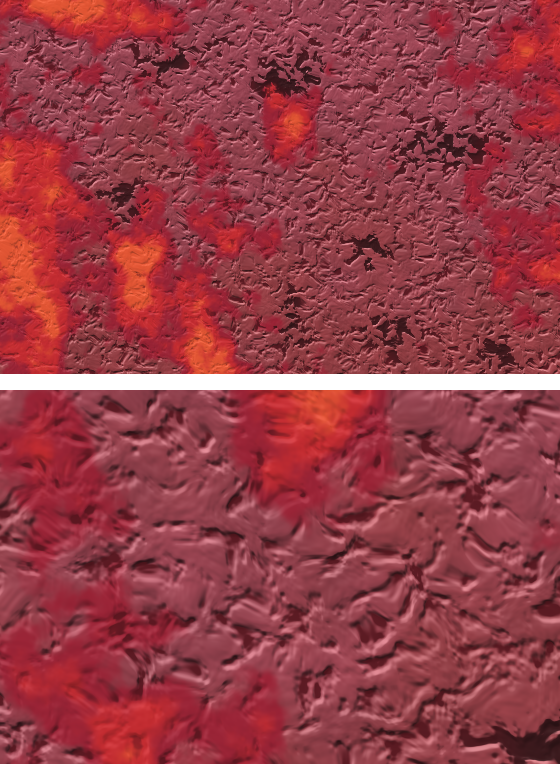
Top, the full canvas; bottom, a detail of the centre.
Reproduce this texture procedurally as a Shadertoy shader.

```glsl
// Weathered red paint: a pitted mauve skin over crimson, scarlet and orange layers.
// Noise-broken ellipses place the bare and the worn areas; a stepped noise
// height field, lit from above, gives the flakes their rims and shadows.

// Centre (xy) and radii (zw), in canvas heights
const vec4 BARE[8] = vec4[8](
    vec4(0.18, 1.00, 0.30, 0.10), vec4(1.49, 0.86, 0.15, 0.24),
    vec4(0.08, 0.26, 0.20, 0.38), vec4(0.40, 0.28, 0.07, 0.20),
    vec4(0.55, 0.10, 0.07, 0.18), vec4(0.65, 0.39, 0.08, 0.07),
    vec4(1.45, 0.30, 0.16, 0.18), vec4(0.79, 0.67, 0.08, 0.10));
const vec4 WORN[8] = vec4[8](
    vec4(1.24, 0.61, 0.30, 0.11), vec4(0.50, 0.84, 0.16, 0.08),
    vec4(0.78, 0.80, 0.14, 0.10), vec4(1.00, 0.32, 0.12, 0.14),
    vec4(0.77, 0.16, 0.09, 0.18), vec4(1.35, 0.04, 0.14, 0.09),
    vec4(0.32, 0.46, 0.09, 0.09), vec4(1.02, 0.10, 0.14, 0.08));

float hash(vec2 p) {
    vec3 q = fract(vec3(p.xyx) * 0.1031);
    q += dot(q, q.yzx + 33.33);
    return fract((q.x + q.y) * q.z);
}

float noise(vec2 p) {
    vec2 i = floor(p), f = fract(p);
    f = f * f * (3.0 - 2.0 * f);
    return mix(mix(hash(i), hash(i + vec2(1, 0)), f.x),
               mix(hash(i + vec2(0, 1)), hash(i + vec2(1, 1)), f.x), f.y);
}

float fbm(vec2 p) {
    float sum = 0.0, amp = 0.516;
    for (int i = 0; i < 5; i++) {
        sum += amp * noise(p);
        p = mat2(1.6, 1.2, -1.2, 1.6) * p + 17.3;
        amp *= 0.5;
    }
    return sum;
}

// 1 at the centre of the nearest ellipse, 0 on its rim, negative outside
float patches(vec2 p, vec4 spots[8]) {
    float best = -0.5;
    for (int i = 0; i < 8; i++)
        best = max(best, 1.0 - length((p - spots[i].xy) / spots[i].zw));
    return best;
}

// Fine grain of the paint skin, about 0..1
float grain(vec2 p) {
    vec2 q = p * vec2(62.0, 74.0) + 1.4 * vec2(noise(p * 34.0), noise(p * 34.0 + 40.0));
    return 0.58 * noise(q) + 0.29 * noise(q * 2.1 + 9.0) + 0.13 * noise(q * 4.3 + 23.0);
}

// Flat flakes with steep edges
float relief(vec2 p) {
    float n = grain(p);
    return 0.7 * smoothstep(0.28, 0.52, n) + 0.8 * n;
}

void mainImage(out vec4 fragColor, in vec2 fragCoord) {
    vec2 p = fragCoord / iResolution.y;
    vec2 warped = p + 0.12 * (vec2(fbm(p * 7.0), fbm(p * 7.0 + 50.0)) - 0.5);

    // How deep the upper coat has been stripped, with vertical streaks
    float bare = 0.85 * patches(warped, BARE)
               + 1.5 * (fbm(p * 15.0 + 3.0) - 0.5)
               + 1.1 * (fbm(p * vec2(9.0, 4.0) + 80.0) - 0.5);
    float crimson = smoothstep(-0.20, 0.08, bare);
    float scarlet = smoothstep(0.10, 0.42, bare);
    float orange = smoothstep(0.48, 0.80, bare);

    // Coats of paint, from the mauve skin down to the orange primer
    float tone = smoothstep(0.1, 0.9, p.y + 1.2 * (fbm(p * 5.0 + 30.0) - 0.5));
    vec3 color = mix(vec3(0.56, 0.235, 0.255), vec3(0.585, 0.26, 0.315), tone);
    color *= 0.88 + 0.24 * fbm(p * 24.0 + 11.0);
    color = mix(color, vec3(0.60, 0.125, 0.20), 0.9 * crimson);
    color = mix(color, vec3(0.76, 0.17, 0.19), scarlet);
    color = mix(color, vec3(0.88, 0.33, 0.20), orange);

    // Lit and shaded flake rims, softer on the bare layers
    float slope = relief(p) - relief(p + vec2(-0.0018, 0.0040));
    float rough = mix(1.0, 0.35, crimson);
    color += vec3(0.30, 0.29, 0.29) * rough * max(slope, 0.0);
    color *= 1.0 - 0.75 * rough * max(-slope, 0.0);

    // Pits, widening to black scabs where the skin is worn
    float wear = smoothstep(-0.1, 1.0, patches(warped, WORN) + 1.3 * (fbm(p * 13.0 + 60.0) - 0.5));
    float level = 0.25 + 0.26 * wear - 0.06 * scarlet;
    float pit = 1.0 - smoothstep(level - 0.05, level + 0.08, grain(p));
    vec3 pitColor = mix(vec3(0.32, 0.08, 0.11), vec3(0.16, 0.07, 0.08), wear);
    color = mix(color, pitColor, pit * mix(0.85, 0.45, scarlet));

    fragColor = vec4(clamp(color, 0.0, 1.0), 1.0);
}
```
